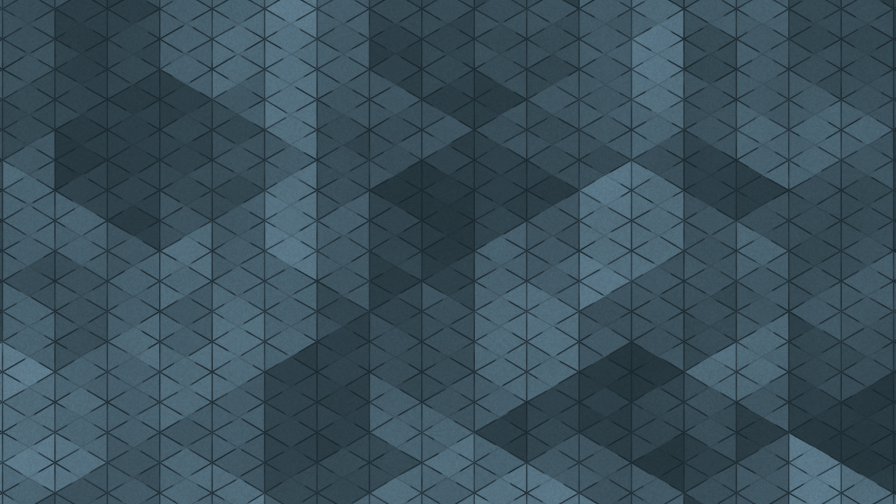
Give the GLSL for this pattern, as a WebGL 2 fragment shader.

```glsl
#version 300 es
precision highp float;

uniform vec2 u_resolution;
out vec4 fragColor;

// Layout, in canvas heights
const float COLUMN = 0.104;              // spacing of the vertical lines
const vec2 ORIGIN = vec2(0.005, 0.0219); // one grid crossing
const float LINE_WIDTH = 0.0030;
const float DASH_WIDTH = 0.0029;

// Strengths
const float LINE_INK = 0.62;
const float DASH_INK = 0.72;
const float GAP_INK = 0.16;
const float TILE_VARIATION = 0.13;
const float TONE_CONTRAST = 1.5;
const float GRAIN_SCALE = 340.0;
const float GRAIN = 0.09;

const vec3 DARK_SLATE = vec3(0.150, 0.215, 0.245);
const vec3 LIGHT_SLATE = vec3(0.360, 0.475, 0.540);
const vec3 INK = vec3(0.095, 0.140, 0.165);

const float ROOT3 = 1.7320508;

float hash(vec3 p) {
    p = fract(p * vec3(0.1031, 0.1030, 0.0973));
    p += dot(p, p.yzx + 33.33);
    return fract((p.x + p.y) * p.z);
}

float noise(vec2 p) {
    vec2 i = floor(p), f = fract(p);
    f = f * f * (3.0 - 2.0 * f);
    float low = mix(hash(vec3(i, 7.0)), hash(vec3(i + vec2(1, 0), 7.0)), f.x);
    float high = mix(hash(vec3(i + vec2(0, 1), 7.0)), hash(vec3(i + 1.0, 7.0)), f.x);
    return mix(low, high, f.y);
}

// Random tone for one face of a tiling of cubes seen from a corner
float cubeFace(vec2 p, float width, float seed) {
    vec2 pitch = width * vec2(1.0, ROOT3);
    vec2 a = round(p / pitch) * pitch;
    vec2 b = (floor(p / pitch) + 0.5) * pitch;
    vec2 centre = distance(p, a) < distance(p, b) ? a : b;
    vec2 d = p - centre;
    float face = d.y * ROOT3 > abs(d.x) ? 0.0 : (d.x < 0.0 ? 1.0 : 2.0);
    return hash(vec3(round(centre * vec2(1.0, ROOT3)), seed + face * 11.0));
}

// Cube faces of shrinking size, then the small tiles
float tileTone(vec2 p) {
    float tone = 0.0, weight = 0.45;
    for (int i = 0; i < 3; i++) {
        float k = float(i);
        vec2 shift = vec2(k, (k + 1.0) / ROOT3);
        tone += weight * cubeFace(p + shift, 6.0 - 2.0 * k, 41.0 + 37.0 * k);
        weight -= 0.125;
    }
    vec2 g = p * vec2(1.0, ROOT3);
    vec2 cell = floor(vec2(g.y + g.x, g.y - g.x));
    float tile = hash(vec3(cell, floor(g.x) + 90.0));
    return 0.5 + (tone - 0.49) * TONE_CONTRAST + (tile - 0.5) * TILE_VARIATION;
}

float stroke(float d, float width, float pixel) {
    return clamp((0.5 * width - d) / pixel + 0.5, 0.0, 1.0);
}

// Broken diagonals, each dash centred on a vertical line
float diagonal(vec2 g, float side, float pixel) {
    float node = round(g.x);
    float along = g.x - node;
    float k = g.y + side * g.x;
    float id = round(k);
    float tilt = hash(vec3(node, id, 5.0 + side)) - 0.5;
    float d = abs(k - id + 0.10 * tilt * along) * COLUMN * 0.5;
    float reach = mix(0.20, 0.46, hash(vec3(floor(g.x * 2.0), id, 17.0 + side)));
    float dash = 1.0 - smoothstep(reach - 0.03, reach + 0.03, abs(along));
    return stroke(d, DASH_WIDTH, pixel) * mix(GAP_INK, DASH_INK, dash);
}

void main() {
    float pixel = 1.0 / u_resolution.y;
    vec2 uv = gl_FragCoord.xy * pixel;
    vec2 p = (uv - ORIGIN) / COLUMN;
    vec2 g = p * vec2(1.0, ROOT3);

    // Tones, averaged over four points for smooth edges
    float tone = 0.0;
    for (int i = 0; i < 4; i++) {
        vec2 offset = vec2(i & 1, i >> 1) * 0.5 - 0.25;
        tone += 0.25 * tileTone(p + offset * pixel / COLUMN);
    }
    vec3 colour = mix(DARK_SLATE, LIGHT_SLATE, clamp(tone, 0.0, 1.0));

    // Fine grain and soft blotches
    colour *= 1.0 + GRAIN * (noise(uv * GRAIN_SCALE) - 0.5);
    colour *= 1.0 + 0.06 * (noise(uv * 9.0) - 0.5);

    // Grid lines with uneven ink
    float wear = 0.75 + 0.5 * noise(uv * 45.0);
    float vertical = LINE_INK * stroke(abs(g.x - round(g.x)) * COLUMN, LINE_WIDTH, pixel);
    float ink = max(vertical, max(diagonal(g, 1.0, pixel), diagonal(g, -1.0, pixel)));
    colour = mix(colour, INK, clamp(ink * wear, 0.0, 1.0));

    fragColor = vec4(colour, 1.0);
}
```
